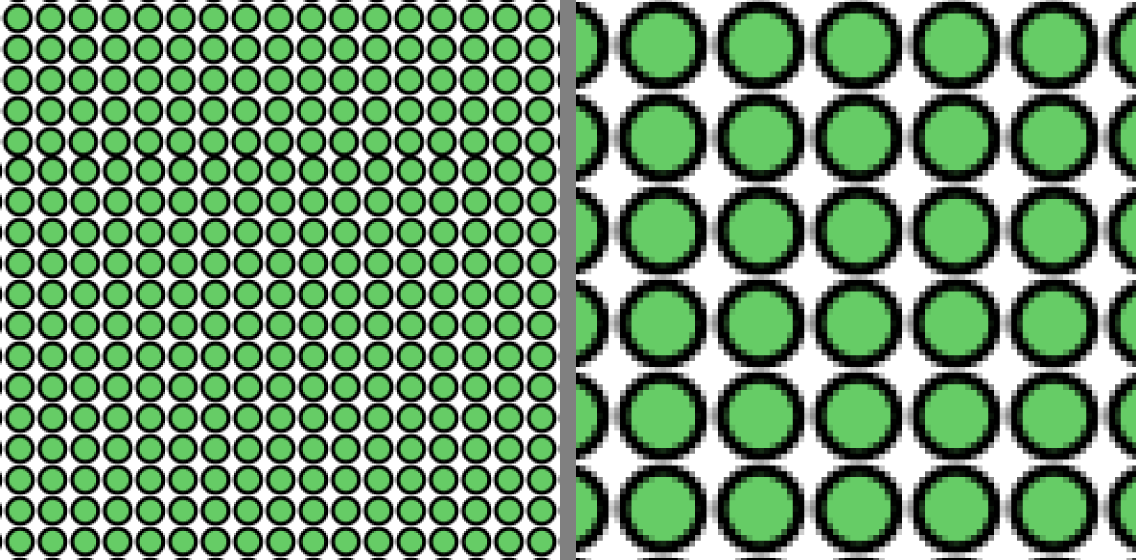
Left: the whole. Right: its middle third, enlarged.
Write a WebGL 1 fragment shader that draws this pattern.

```glsl
precision highp float;
// Rows of green discs with thick black outlines on white, 17 across and 18 down.
// Each disc is a distance function sampled on a coarse texel grid; the rows
// below a seam are shifted by one texel. Supersampling smooths texel borders.

uniform vec2 u_resolution;

const vec2 TEXELS = vec2(292.0, 290.0);     // coarse grid over the canvas
const vec2 TILE = vec2(17.0, 16.0);         // one repeat, in texels
const vec2 FIRST_CENTER = vec2(9.4, 9.5);   // from the top left, in texels
const vec2 SEAM_SHIFT = vec2(1.0, -1.0);
const float SEAM_ROW = 81.0;
const float OUTER_RADIUS = 7.84;
const float INNER_RADIUS = 5.7;

const vec3 PAPER = vec3(1.0);
const vec3 OUTLINE = vec3(0.0);
const vec3 FILL = vec3(0.4, 0.8, 0.4);

const int SAMPLES = 4;                      // per axis

// Offset from the nearest repeat center.
vec2 repeatAround(vec2 p, vec2 center, vec2 tile) {
  return mod(p - center + 0.5 * tile, tile) - 0.5 * tile;
}

// Share of a texel covered by a disc, from the distance to its center.
float discCoverage(float dist, float radius) {
  return clamp(radius - dist + 0.5, 0.0, 1.0);
}

vec3 outlinedDisc(vec2 offset, float outer, float inner) {
  float dist = length(offset);
  vec3 color = mix(PAPER, OUTLINE, discCoverage(dist, outer));
  return mix(color, FILL, discCoverage(dist, inner));
}

// Pattern color at a canvas position, with uv running from the top left.
vec3 discRows(vec2 uv) {
  vec2 texel = floor(uv * TEXELS) + 0.5;
  vec2 center = FIRST_CENTER + SEAM_SHIFT * step(SEAM_ROW, texel.y);
  vec2 offset = repeatAround(texel, center, TILE);
  return outlinedDisc(offset, OUTER_RADIUS, INNER_RADIUS);
}

void main() {
  vec3 sum = vec3(0.0);
  for (int j = 0; j < SAMPLES; j++) {
    for (int i = 0; i < SAMPLES; i++) {
      vec2 jitter = (vec2(float(i), float(j)) + 0.5) / float(SAMPLES) - 0.5;
      vec2 uv = (gl_FragCoord.xy + jitter) / u_resolution;
      sum += discRows(vec2(uv.x, 1.0 - uv.y));
    }
  }
  gl_FragColor = vec4(sum / float(SAMPLES * SAMPLES), 1.0);
}
```
